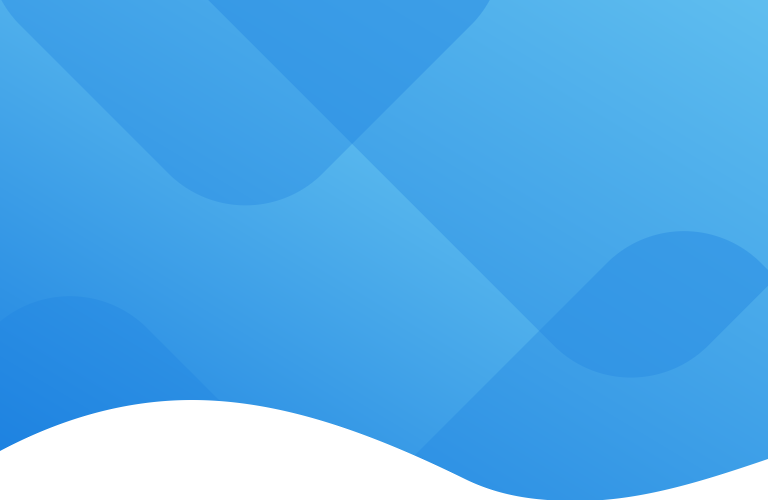
This background is drawn by a Shadertoy shader. Its source:

```glsl
#define CORNER_RADIUS 0.142
#define GRADIENT_DIR vec2(0.6, 1.0)
#define GRADIENT_ORIGIN 0.652
#define BASE_TONE vec2(0.310, 0.330)
#define SINGLE_TONE vec2(0.243, 0.215)
#define DOUBLE_TONE vec2(0.200, 0.100)
#define WAVE_COLOR vec3(1.0)

// Signed distance to a rounded square standing on its corner
float roundedDiamond(vec2 p, vec2 center, float halfDiagonal) {
    p -= center;
    vec2 turned = abs(vec2(p.x + p.y, p.x - p.y)) * 0.70710678;
    vec2 d = turned - halfDiagonal * 0.70710678 + CORNER_RADIUS;
    return length(max(d, 0.0)) + min(max(d.x, d.y), 0.0) - CORNER_RADIUS;
}

float coverage(float dist, float pixel) {
    return clamp(0.5 - dist / pixel, 0.0, 1.0);
}

// Cubic between two knots, each given as (x, height, slope)
float hermite(float x, vec3 a, vec3 b) {
    float span = b.x - a.x;
    float t = (x - a.x) / span;
    float s = 1.0 - t;
    return s * s * ((1.0 + 2.0 * t) * a.y + t * span * a.z)
         + t * t * ((3.0 - 2.0 * t) * b.y - s * span * b.z);
}

float waveHeight(float x) {
    vec3 start  = vec3(0.0, 0.0638, 0.53);
    vec3 crest  = vec3(0.25, 0.1302, 0.0);
    vec3 slope  = vec3(0.6055, 0.0273, -0.49);
    vec3 trough = vec3(0.7526, -0.0013, 0.0);
    vec3 finish = vec3(1.0, 0.0534, 0.34);
    if (x < crest.x) return hermite(x, start, crest);
    if (x < slope.x) return hermite(x, crest, slope);
    if (x < trough.x) return hermite(x, slope, trough);
    return hermite(x, trough, finish);
}

// Blue ramp indexed by its red component
vec3 blueRamp(float tone) {
    return vec3(tone, 0.405 + 0.91 * tone, 0.855 + 0.22 * tone);
}

void mainImage(out vec4 fragColor, in vec2 fragCoord) {
    float pixel = 1.0 / iResolution.x;
    vec2 p = fragCoord * pixel;

    // Number of overlapping tiles
    float layers = coverage(roundedDiamond(p, vec2(0.3197, 0.7188), 0.394), pixel)
                 + coverage(roundedDiamond(p, vec2(0.8216, 0.9076), 0.807), pixel)
                 + coverage(roundedDiamond(p, vec2(0.8906, -0.1901), 0.599), pixel)
                 + coverage(roundedDiamond(p, vec2(0.0911, -0.0664), 0.3906), pixel);

    // Each layer darkens and flattens the diagonal gradient
    float along = dot(p, GRADIENT_DIR) - GRADIENT_ORIGIN;
    vec2 tone = mix(BASE_TONE, SINGLE_TONE, min(layers, 1.0));
    tone = mix(tone, DOUBLE_TONE, clamp(layers - 1.0, 0.0, 1.0));
    vec3 color = blueRamp(tone.x + tone.y * along);

    // White wave along the bottom
    color = mix(color, WAVE_COLOR, coverage(p.y - waveHeight(p.x), pixel));
    fragColor = vec4(color, 1.0);
}
```
